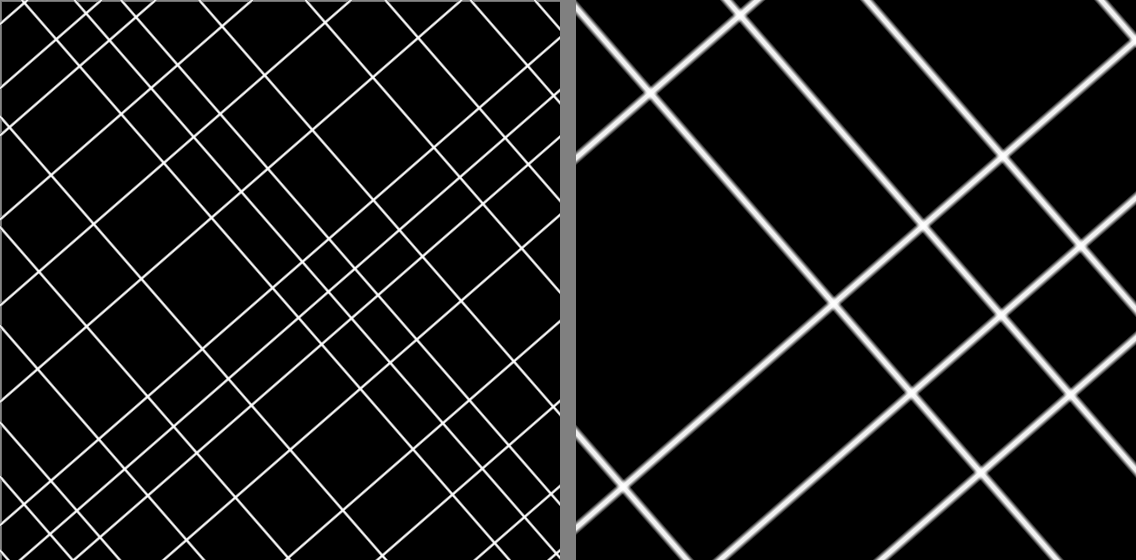
Left: the whole. Right: its middle third, enlarged.
Give the GLSL for this pattern, as a WebGL 1 fragment shader.

```glsl
precision highp float;
// Thin white lines in two perpendicular, unevenly spaced families on black.
uniform vec2 u_resolution;

const float TAU = 6.2831853;
const float TILT = 0.7163;         // slope angle of the rising lines
const float PITCH = 0.10658;       // mean gap between parallel lines
const float RISING_SHIFT = -0.083; // phase of each family, in pitches
const float FALLING_SHIFT = 6.276;
const float LINE_REACH = 0.0034;   // distance at which a line fades out
const float LINE_GAIN = 1.38;      // above 1 gives the line a flat bright core
const float LINE_PEAK = 0.95;
const float FRAME_WIDTH = 0.0031;
const float FRAME_GREY = 0.52;

float harmonic(float angle, float order, float amount, float phase) {
  return amount * cos(order * angle - phase);
}

// Shift of line n from even spacing, in pitches; repeats every 12 lines.
float lineOffset(float n) {
  float angle = mod(n, 12.0) * TAU / 12.0;
  return harmonic(angle, 1.0, 0.130, -1.927)
       + harmonic(angle, 2.0, 0.306, -0.176)
       + harmonic(angle, 3.0, 0.094, -2.717)
       + harmonic(angle, 4.0, 0.107, 0.920)
       + harmonic(angle, 5.0, 0.048, 2.398)
       + harmonic(angle, 6.0, 0.021, 0.0);
}

// Distance to the nearest line of a family, in canvas units.
float lineDistance(float across, float shift) {
  float t = across / PITCH + shift;
  float base = floor(t + 0.5);
  float nearest = 2.0;
  for (int i = -1; i <= 1; i++) {
    float n = base + float(i);
    nearest = min(nearest, abs(t - n - lineOffset(n)));
  }
  return nearest * PITCH;
}

// Brightness profile across a line: bright core with soft flanks.
float stroke(float dist, float reach) {
  return LINE_PEAK * clamp(LINE_GAIN * (1.0 - dist / reach), 0.0, 1.0);
}

// Thin band along an edge, softened over about one pixel.
float edgeBand(float dist, float width, float pixel) {
  return 1.0 - smoothstep(width - 0.5 * pixel, width + 0.5 * pixel, dist);
}

void main() {
  float pixel = 1.0 / min(u_resolution.x, u_resolution.y);
  vec2 uv = gl_FragCoord.xy / u_resolution;
  vec2 p = vec2(uv.x, 1.0 - uv.y); // measured from the top left corner

  // Coordinates across each family
  float c = cos(TILT);
  float s = sin(TILT);
  float acrossRising = p.x * s + p.y * c;
  float acrossFalling = p.x * c - p.y * s;

  // Lines, blended so that crossings brighten
  float reach = max(LINE_REACH, pixel);
  float rising = stroke(lineDistance(acrossRising, RISING_SHIFT), reach);
  float falling = stroke(lineDistance(acrossFalling, FALLING_SHIFT), reach);
  float light = 1.0 - (1.0 - rising) * (1.0 - falling);

  // Grey frame along the left and top edges
  float frame = edgeBand(min(p.x, p.y), FRAME_WIDTH, pixel);
  light = max(light, FRAME_GREY * frame);

  gl_FragColor = vec4(vec3(light), 1.0);
}
```
